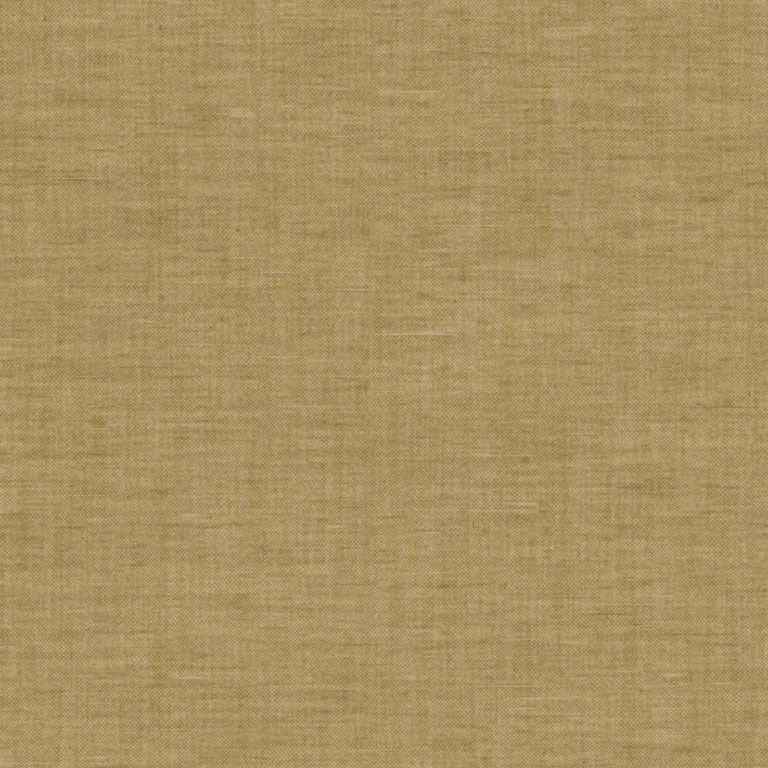
Write a three.js fragment shader that draws this texture.

```glsl
// Ochre linen cloth: fine plain weave with pale slubs and dark flecks.
varying vec2 vUv;

float hash(vec2 p) {
  vec3 q = fract(vec3(p.xyx) * 0.1031);
  q += dot(q, q.yzx + 33.33);
  return fract((q.x + q.y) * q.z);
}

float noise(vec2 p) {
  vec2 cell = floor(p);
  vec2 f = fract(p);
  f = f * f * (3.0 - 2.0 * f);
  float low = mix(hash(cell), hash(cell + vec2(1.0, 0.0)), f.x);
  float high = mix(hash(cell + vec2(0.0, 1.0)), hash(cell + vec2(1.0, 1.0)), f.x);
  return mix(low, high, f.y);
}

// Noise centred on zero.
float vary(vec2 p) {
  return noise(p) - 0.5;
}

// Over-and-under checker of crossing threads, from -1 to 1.
float plainWeave(vec2 p) {
  vec2 wobble = vec2(vary(p * vec2(60.0, 12.0)), vary(p * vec2(12.0, 60.0) + 41.0));
  vec2 phase = 6.2832 * (p * 200.0 + 0.9 * wobble);
  return sin(phase.x) * sin(phase.y);
}

void main() {
  vec2 p = vUv;
  float weave = plainWeave(p);

  // Uneven yarn: long horizontal and vertical streaks, then fine grain.
  float weft = vary(p * vec2(22.0, 300.0)) + 0.6 * vary(p * vec2(7.0, 130.0) + 17.0);
  float warp = vary(p * vec2(300.0, 14.0) + 53.0) + 0.5 * vary(p * vec2(80.0, 5.0) + 71.0);
  float grain = vary(p * 420.0 + 29.0);
  float cloud = vary(p * vec2(4.0, 5.0) + 7.0);

  float light = 0.048 * weave + 0.055 * weft + 0.03 * warp + 0.085 * grain + 0.012 * cloud;
  float pale = 0.3 * weave + 0.6 * vary(p * vec2(90.0, 260.0) + 83.0)
             + 0.5 * warp + 0.9 * vary(p * 380.0 + 97.0);

  vec3 ochre = vec3(0.665, 0.574, 0.385);
  vec3 color = ochre + light * vec3(1.0, 1.0, 0.95) + pale * vec3(0.006, 0.012, 0.062);

  // Dark golden dashes lying along the weft.
  float dash = smoothstep(0.76, 0.98, noise(p * vec2(38.0, 230.0) + 113.0));
  color -= dash * vec3(0.045, 0.048, 0.06);

  // Pale slubs: thin lines along the weft, dotted lines along the warp.
  float weftSlub = smoothstep(0.84, 1.0, noise(p * vec2(16.0, 310.0) + 131.0));
  weftSlub *= smoothstep(0.35, 0.75, noise(p * vec2(9.0, 60.0) + 151.0));
  float warpSlub = smoothstep(0.86, 1.0, noise(p * vec2(290.0, 11.0) + 173.0));
  warpSlub *= smoothstep(-0.2, 0.8, weave);
  float slub = clamp(weftSlub * (0.75 + 0.25 * weave) + warpSlub, 0.0, 1.0);
  color = mix(color, vec3(0.79, 0.73, 0.61), 0.65 * slub);

  // Scattered dark flecks of husk.
  float fleck = smoothstep(0.955, 1.0, noise(p * vec2(120.0, 150.0) + 191.0));
  color = mix(color, vec3(0.43, 0.35, 0.2), 0.6 * fleck);

  gl_FragColor = vec4(color, 1.0);
}
```
